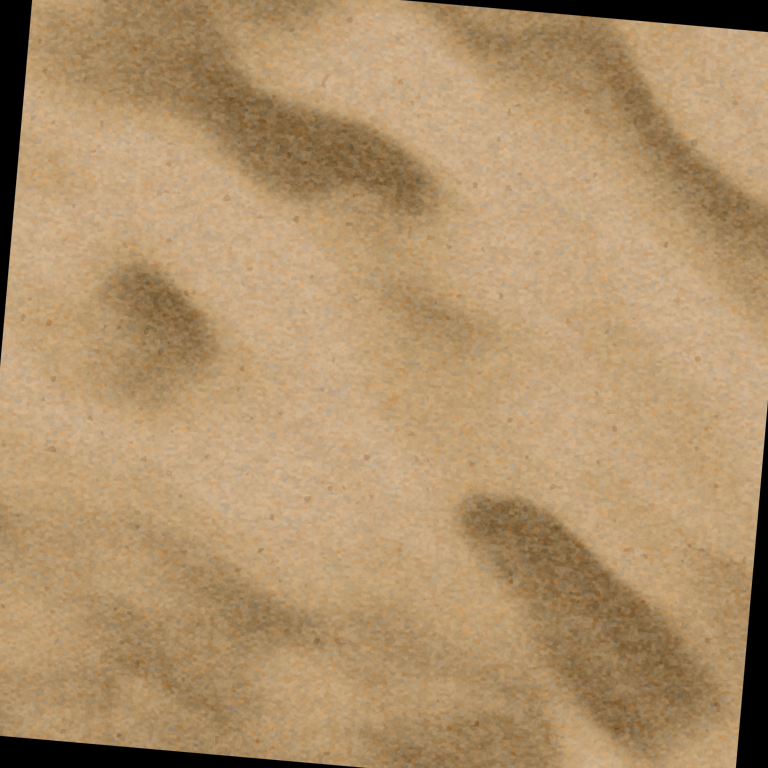
Give the GLSL for this texture, as a three.js fragment shader.

```glsl
// Soft wind-blown sand on a slightly turned square sheet over black.
// Smoothly blended cellular noise, bent by layered sines, shades the dunes;
// the same noise at a fine scale gives grains and orange and grey flecks.
varying vec2 vUv;

vec3 hash3(vec2 cell) {
  vec3 k = vec3(dot(cell, vec2(127.1, 311.7)),
                dot(cell, vec2(269.5, 183.3)),
                dot(cell, vec2(419.2, 371.9)));
  return fract(sin(k) * 43758.55);
}

// Three random values per cell, blended by distance to jittered centres
vec3 softCells(vec2 p) {
  vec2 base = floor(p);
  vec3 sum = vec3(0.0);
  float total = 0.0;
  for (int y = -1; y <= 1; y++) {
    for (int x = -1; x <= 1; x++) {
      vec2 cell = base + vec2(float(x), float(y));
      vec2 centre = cell + 0.15 + 0.7 * hash3(cell + 31.7).xy;
      vec2 d = p - centre;
      float weight = exp(-6.0 * dot(d, d));
      sum += weight * hash3(cell);
      total += weight;
    }
  }
  return sum / total;
}

// Layered sines that bend the dune ridges
vec2 sway(vec2 p) {
  vec2 bend = vec2(0.0);
  float amp = 0.035;
  float freq = 7.0;
  for (int i = 0; i < 3; i++) {
    bend += amp * sin(freq * p.yx + vec2(1.3, 4.1) * float(i + 1) + bend * 9.0);
    amp *= 0.5;
    freq *= 1.9;
  }
  return bend;
}

// Dune shade from 0 (lit) to 1 (hollow), ridges falling to the right
float duneShade(vec2 p) {
  vec2 q = p + sway(p);
  vec2 ridge = vec2(dot(q, vec2(0.86, -0.51)), dot(q, vec2(0.51, 0.86)));
  vec2 u = ridge * vec2(3.4, 7.0) + 12.3;
  float broad = softCells(u).x;
  float slope = broad - softCells(u + vec2(0.1, 0.45)).x;
  float detail = softCells(u * 2.1 + 5.7).y;
  return 0.5 + 0.85 * (broad - 0.5) + 0.35 * slope + 0.3 * (detail - 0.5);
}

void main() {
  // Sheet turned five degrees about the middle
  vec2 p = vUv - 0.5;
  float turn = radians(5.0);
  vec2 sheet = vec2(cos(turn) * p.x - sin(turn) * p.y,
                    sin(turn) * p.x + cos(turn) * p.y);

  // Broad light and shadow
  float shade = duneShade(sheet);
  float hollow = smoothstep(0.5, 1.05, shade);
  vec3 sand = mix(vec3(0.755, 0.628, 0.458), vec3(0.79, 0.672, 0.528),
                  smoothstep(0.52, 0.2, shade));
  sand = mix(sand, vec3(0.53, 0.42, 0.27), hollow);

  // Mottling and grains, stronger in the hollows
  vec3 mottle = softCells(sheet * vec2(48.0, 66.0) + 3.1);
  vec3 grain = softCells(sheet * vec2(165.0, 225.0) + 7.9);
  vec3 dust = softCells(sheet * 330.0 + 19.4);
  float rough = 1.0 + 0.9 * hollow;
  sand += rough * (0.022 * (mottle.x - 0.5) + 0.06 * (grain.x - 0.5)
                   + 0.03 * (dust.x - 0.5));

  // Warm, cool and rare dark flecks
  sand += vec3(0.025, -0.02, -0.055) * smoothstep(0.68, 0.95, grain.y);
  sand += vec3(-0.04, -0.005, 0.035) * smoothstep(0.7, 0.95, grain.z);
  float speck = smoothstep(0.93, 0.99, softCells(sheet * 110.0 + 41.0).z);
  sand -= vec3(0.07, 0.08, 0.08) * speck;

  // Soft sheet edge on black
  float edge = max(abs(sheet.x), abs(sheet.y)) - 0.5;
  gl_FragColor = vec4(sand * smoothstep(0.001, -0.001, edge), 1.0);
}
```
